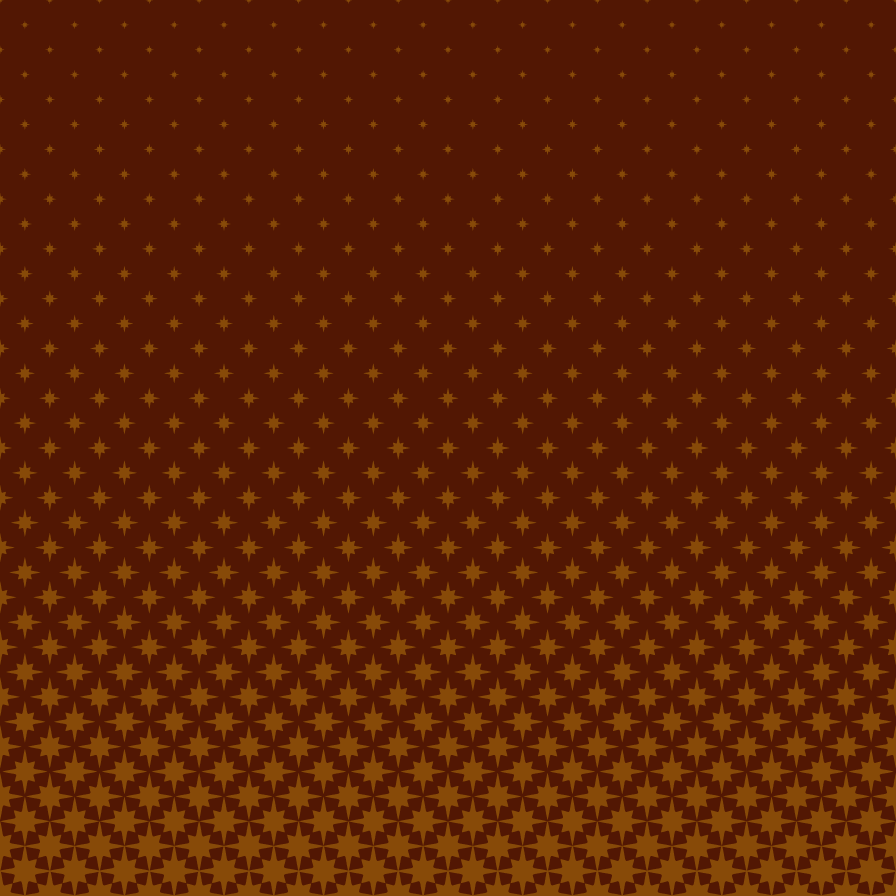
Reproduce this pattern procedurally as a Shadertoy shader.

```glsl
const float ROWS = 36.0;      // half-steps of the diagonal lattice per canvas
const int SAMPLES = 4;        // smoothing samples per axis
const float EIGHTH_TURN = 0.39269908;
const vec3 BROWN = vec3(0.32, 0.09, 0.01);
const vec3 GOLD = vec3(0.53, 0.29, 0.03);

// Nearest point of the lattice whose integer coordinates have an even sum
vec2 nearestCenter(vec2 p) {
    vec2 diagonal = floor(0.5 * vec2(p.x + p.y, p.x - p.y) + 0.5);
    return vec2(diagonal.x + diagonal.y, diagonal.x - diagonal.y);
}

// Reach of a star's long points, growing toward the bottom
float starReach(float height) {
    float depth = 1.0 - height;
    return 0.164 + 0.305 * depth + 0.656 * depth * depth;
}

// Outline of a unit star: long axial points, short diagonal points
float starOutline(vec2 p) {
    vec2 folded = abs(p);
    float angle = atan(min(folded.x, folded.y), max(max(folded.x, folded.y), 1e-5));
    float turn = angle / EIGHTH_TURN;
    float axial = pow(max(1.0 - turn, 0.0), 2.6);
    float diagonal = pow(max(turn - 1.0, 0.0), 1.5);
    return 0.41 + 0.59 * axial + 0.22 * diagonal;
}

float insideStar(vec2 p, float reach) {
    return step(length(p), reach * starOutline(p));
}

float starField(vec2 uv) {
    vec2 p = uv * ROWS;
    vec2 center = nearestCenter(p);
    return insideStar(p - center, starReach(center.y / ROWS));
}

void mainImage(out vec4 fragColor, in vec2 fragCoord) {
    // Average a grid of samples inside the pixel
    float coverage = 0.0;
    for (int y = 0; y < SAMPLES; y++) {
        for (int x = 0; x < SAMPLES; x++) {
            vec2 offset = (vec2(x, y) + 0.5) / float(SAMPLES) - 0.5;
            coverage += starField((fragCoord + offset) / iResolution.y);
        }
    }
    coverage /= float(SAMPLES * SAMPLES);
    fragColor = vec4(mix(BROWN, GOLD, coverage), 1.0);
}
```
